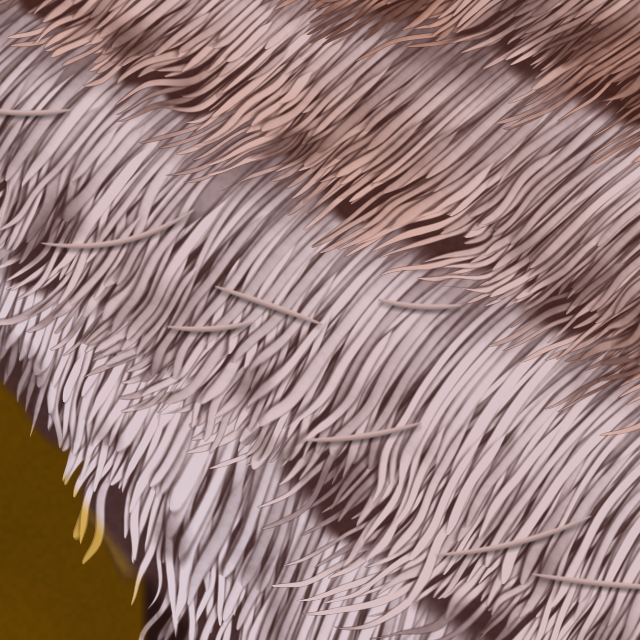
A WebGL 2 fragment shader for this texture:

```glsl
#version 300 es
precision highp float;
// Overlapping tiers of soft feather barbs sweeping down to the left over an olive ground.
// Each tier bends space so its barbs become columns; layered columns with random
// lengths, widths and tones are shaded and stacked, then a few loose hairs cross them.
uniform vec2 u_resolution;
out vec4 outColor;

const vec3 DARK = vec3(0.25, 0.15, 0.145);
const vec3 LIGHT = vec3(0.855, 0.77, 0.785);
const vec3 OLIVE = vec3(0.35, 0.23, 0.01);
const vec3 GOLD = vec3(0.74, 0.56, 0.16);
const int LAYERS = 5;
const int HAIRS = 8;

float hash(vec2 p) {
  vec3 q = fract(vec3(p.xyx) * 0.1031);
  q += dot(q, q.yzx + 33.33);
  return fract((q.x + q.y) * q.z);
}

float noise(vec2 p) {
  vec2 i = floor(p), f = fract(p);
  f = f * f * (3.0 - 2.0 * f);
  return mix(mix(hash(i), hash(i + vec2(1, 0)), f.x),
             mix(hash(i + vec2(0, 1)), hash(i + vec2(1, 1)), f.x), f.y);
}

// Tone (x) and coverage (y) after laying one layer of tapered barbs over the given tone.
vec2 barbLayer(vec2 under, float across, float t, float reach, float width, float seed) {
  float column = floor(across / width);
  float x = across / width - column - 0.5;
  float length01 = reach + 0.34 * (hash(vec2(column, seed)) - 0.5);
  float start = 0.8 * hash(vec2(column, seed + 7.3)) - 0.45;
  float tone = 0.74 + 0.36 * hash(vec2(column, seed + 3.1));
  float taper = sqrt(clamp((length01 - t) / 0.09, 0.0, 1.0)) * smoothstep(start, start + 0.15, t);
  float halfWidth = (0.17 + 0.13 * hash(vec2(column, seed + 5.7))) * taper;
  float soft = 0.0022 / width;
  float cover = smoothstep(halfWidth + soft, halfWidth - soft, abs(x)) * smoothstep(0.0, 0.3, taper);
  float shadow = smoothstep(0.48, halfWidth * 0.8, abs(x + 0.04)) * taper;
  float round01 = x / max(halfWidth, 0.01);
  tone *= 1.0 - 0.10 * min(round01 * round01, 1.5) + 0.07 * clamp(round01, -1.0, 1.0);
  float depth = mix(0.42, 0.74, smoothstep(0.0, 0.7, t));
  float v = mix(under.x * (1.0 - depth * shadow), tone, cover);
  return vec2(v, max(under.y, cover));
}

// One tier: top and bottom are (height, slope) lines; sweep is (start, bend, curl);
// look is (warmth, tone, shortening of each higher layer).
vec3 addTier(vec3 back, vec2 p, vec2 top, vec2 bottom, vec3 sweep, vec3 look, float seed) {
  float edge = 0.06 * (noise(p * 7.0 + seed) - 0.5) + 0.035 * (noise(p * 21.0 + seed) - 0.5);
  float thick = bottom.x - top.x + (bottom.y - top.y) * p.x;
  float depth = p.y - top.x - top.y * p.x;
  float t = (depth + edge) / thick;
  if (t < -0.45 || t > 1.25) return back;
  float s = depth / thick;
  float bend = thick * s * s * (0.5 * sweep.y - sweep.z * s * s);
  float across = p.x + sweep.x * depth - bend;
  float clump = noise(vec2(across * 20.0, t * 2.5) + seed);
  float body = 1.0 - smoothstep(0.82, 0.96, t + 0.25 * (clump - 0.5));
  float base = mix(0.66, 0.08, smoothstep(-0.02, 0.62, t + 0.3 * (clump - 0.5)));
  vec2 fur = vec2(base, body);
  for (int i = 0; i < LAYERS; i++) {
    float k = float(i), id = seed + k * 17.0;
    float ripple = 0.03 * smoothstep(0.2, 0.9, t) * (noise(p * 13.0 + id) - 0.5);
    float spread = (0.012 + 0.05 * max(t, 0.0)) * (noise(p * 5.0 + id) - 0.5) + ripple;
    float fan = depth * 0.22 * (hash(vec2(id, 4.0)) - 0.5);
    float reach = 1.04 - look.z * k + 0.26 * (clump - 0.5);
    fur = barbLayer(fur, across + spread + fan + k * 0.37, t, reach, 0.0195 + 0.0016 * k, id);
  }
  // Soft shade under the tier above, dark tufts toward the tips and fine grain.
  float v = fur.x * mix(0.58, 1.0, smoothstep(-0.08, 0.17, t));
  float tuft = noise(vec2(across * 17.0, depth * 12.0) + seed * 3.0);
  v *= 1.0 - 0.5 * smoothstep(0.42, 0.85, tuft) * smoothstep(0.35, 0.75, t);
  v *= look.y * (0.84 + 0.32 * noise(p * 5.0 + seed * 2.0));
  v += 0.06 * (noise(p * 150.0) - 0.5);
  v = clamp(v, 0.0, 1.0);
  v = mix(v, smoothstep(0.0, 1.0, v), 0.5);
  vec3 color = mix(DARK, LIGHT, v);
  float tan01 = look.x * (0.4 + 0.6 * smoothstep(0.1, 0.8, t)) * (0.4 + 1.1 * noise(p * 5.0 + seed));
  color *= mix(vec3(1.0), vec3(0.97, 0.84, 0.75), clamp(tan01, -0.25, 1.1));
  return mix(back, color, fur.y);
}

// A loose hair: a shallow parabola with tapered ends and a shadow below it.
vec3 addHair(vec3 back, vec2 p, vec2 center, float angle, float reach, float curve) {
  vec2 d = p - center;
  d = mat2(cos(angle), -sin(angle), sin(angle), cos(angle)) * d;
  float along = d.x / reach;
  float offset = d.y - curve * reach * (1.0 - along * along);
  float ends = sqrt(max(0.0, 1.0 - along * along));
  float halfWidth = 0.0045 * ends;
  float shade = smoothstep(0.010, 0.0, abs(offset - 0.005)) * ends;
  float cover = smoothstep(halfWidth + 0.002, halfWidth - 0.002, abs(offset)) * smoothstep(0.0, 0.3, ends);
  vec3 tone = mix(vec3(0.58, 0.46, 0.44), vec3(0.80, 0.69, 0.68), smoothstep(0.005, -0.003, offset));
  return mix(back * (1.0 - 0.42 * shade), tone, cover);
}

void main() {
  vec2 p = gl_FragCoord.xy / u_resolution;
  p.y = 1.0 - p.y; // measured downward, the way the barbs hang

  // Ground: olive, falling to near black at the right.
  vec3 color = OLIVE * (0.90 + 0.16 * noise(p * 6.0) + 0.08 * noise(p * 130.0));
  color = mix(color, vec3(0.14, 0.08, 0.07), smoothstep(0.215, 0.235, p.x));

  // Tiers from the lowest fringe up to the warm top.
  vec2 lineA = vec2(-0.45, 0.30), lineB = vec2(-0.20, 0.40), lineC = vec2(0.03, 0.60);
  vec2 lineD = vec2(0.42, 0.86), lineE = vec2(0.62, 1.36);
  vec3 ground = color;
  color = addTier(color, p, lineD - vec2(0.14, 0.0), lineE, vec3(0.30, 0.10, 0.0), vec3(-0.25, 1.05, 0.09), 11.0);
  float fringe = smoothstep(-0.035, 0.01, p.y - lineE.x - lineE.y * p.x) * smoothstep(0.24, 0.19, p.x);
  float onBarb = smoothstep(0.05, 0.2, distance(color, ground));
  color = mix(color, GOLD * (0.5 + 0.7 * color.r), 0.75 * fringe * onBarb);
  color = addTier(color, p, lineC, lineD, vec3(0.74, 0.70, 0.19), vec3(0.12, 1.08, 0.09), 47.0);
  color = addTier(color, p, lineB, lineC, vec3(0.82, 0.20, 0.11), vec3(0.6, 0.98, 0.11), 83.0);
  color = addTier(color, p, lineA, lineB, vec3(0.90, 0.10, 0.08), vec3(1.2, 0.94, 0.10), 129.0);

  // Loose hairs scattered along the tier tips.
  for (int i = 0; i < HAIRS; i++) {
    float k = float(i);
    float x = fract(k * 0.618 + 0.33);
    float y = 0.12 + 0.62 * x + 0.34 * (hash(vec2(k, 2.0)) - 0.35);
    float angle = mix(-0.25, 0.45, hash(vec2(k, 5.0)));
    float reach = mix(0.06, 0.13, hash(vec2(k, 8.0)));
    color = addHair(color, p, vec2(x, y), angle, reach, mix(-0.05, 0.2, hash(vec2(k, 9.0))));
  }
  outColor = vec4(color, 1.0);
}
```
